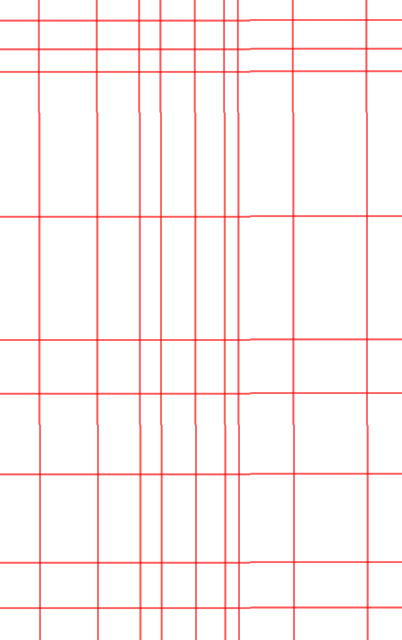
Reproduce this pattern procedurally as a WebGL 1 fragment shader.

```glsl
precision highp float;

uniform vec2 u_resolution;

const vec3 PAPER = vec3(1.0);
const vec3 INK = vec3(1.0, 0.0, 0.0);
const float INK_STRENGTH = 0.66;
const float LINE_REACH = 0.0022;    // half width, in canvas heights

// The slight tilt of the grid is drawn as a stair.
const float STAIR_RISE = 0.00098;
const float STAIR_RUN = 0.488;
const float STAIR_SOFTNESS = 0.008;
const float COLUMN_STAIR_START = 0.178;
const float ROW_STAIR_START = 0.393;

// Irregular line places: columns from the left, rows from the top.
const mat3 COLUMNS = mat3(
  0.0981, 0.2422, 0.3478,
  0.4006, 0.4860, 0.5590,
  0.5932, 0.7298, 0.9130);
const mat3 ROWS = mat3(
  0.0322, 0.0771, 0.1123,
  0.3387, 0.5313, 0.6152,
  0.7412, 0.8793, 0.9502);

// Soft-edged stair climbing one rise per run.
float stair(float along, float start) {
  float t = (along - start) / STAIR_RUN;
  return STAIR_RISE * (floor(t) + smoothstep(1.0 - STAIR_SOFTNESS, 1.0, fract(t)));
}

// Distance to the nearest of nine parallel lines.
float nearestLine(float position, mat3 places, float extent) {
  float nearest = 1.0;
  for (int i = 0; i < 3; i++) {
    vec3 d = abs(vec3(position) - places[i] * extent);
    nearest = min(nearest, min(d.x, min(d.y, d.z)));
  }
  return nearest;
}

// Rounded line profile, never thinner than a pixel.
float lineInk(float distanceToLine) {
  float reach = max(LINE_REACH, 1.1 / u_resolution.y);
  float r = distanceToLine / reach;
  return INK_STRENGTH * max(0.0, 1.0 - r * r);
}

void main() {
  float aspect = u_resolution.x / u_resolution.y;
  vec2 p = gl_FragCoord.xy / u_resolution.y;
  p.y = 1.0 - p.y;

  float columnX = p.x - stair(p.y, COLUMN_STAIR_START);
  float rowY = p.y + stair(p.x, ROW_STAIR_START) + STAIR_RISE;

  float columnInk = lineInk(nearestLine(columnX, COLUMNS, aspect));
  float rowInk = lineInk(nearestLine(rowY, ROWS, 1.0));

  // Crossings build up a denser ink.
  float ink = 1.0 - (1.0 - columnInk) * (1.0 - rowInk);
  gl_FragColor = vec4(mix(PAPER, INK, ink), 1.0);
}
```
